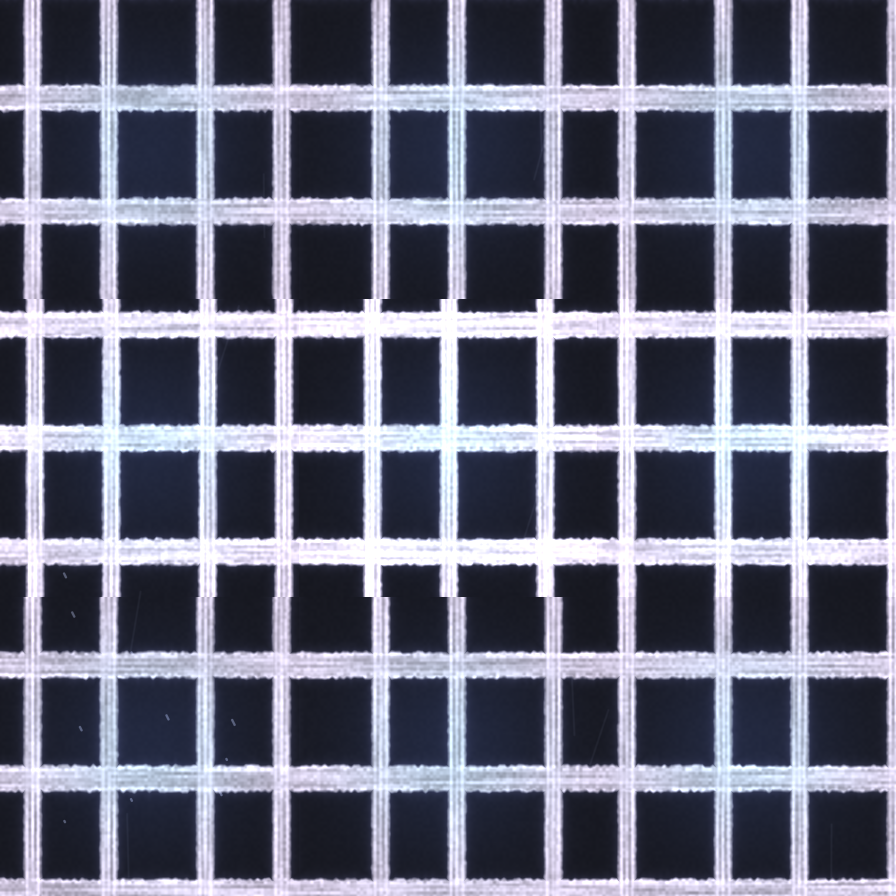
This pattern is drawn by a Shadertoy shader. Its source:

```glsl
float hash(vec2 p) {
    vec3 q = fract(p.xyx * vec3(0.1031, 0.1030, 0.0973));
    q += dot(q, q.yzx + 33.33);
    return fract((q.x + q.y) * q.z);
}

float noise(vec2 p) {
    vec2 i = floor(p), f = fract(p);
    f = f * f * (3.0 - 2.0 * f);
    return mix(mix(hash(i), hash(i + vec2(1, 0)), f.x),
               mix(hash(i + vec2(0, 1)), hash(i + vec2(1, 1)), f.x), f.y);
}

// Signed distance to the nearest line of an evenly spaced set
float repeatLine(float x, float period) {
    return (fract(x / period + 0.5) - 0.5) * period;
}

float segment(vec2 p, vec2 a, vec2 b) {
    vec2 ab = b - a;
    return length(p - a - ab * clamp(dot(p - a, ab) / dot(ab, ab), 0.0, 1.0));
}

// Faint scratches and small bright dust flecks on the dark glass
float wear(vec2 uv, float pixel) {
    float amount = 0.0;
    for (int i = 0; i < 12; i++) {
        float id = float(i);
        vec2 start = vec2(hash(vec2(id, 3.0)), hash(vec2(id, 8.0)));
        vec2 run = vec2(0.03 * hash(vec2(id, 5.0)) - 0.005, 0.07);
        float d = segment(uv, start, start + run);
        amount += 0.045 * (1.0 - smoothstep(0.0, 0.001 + pixel, d));

        vec2 fleck = vec2(0.07, 0.06) + vec2(0.2, 0.31) * vec2(hash(vec2(id, 21.0)), hash(vec2(id, 34.0)));
        d = segment(uv, fleck, fleck + vec2(-0.003, 0.006) * hash(vec2(id, 13.0)));
        amount += 0.3 * (1.0 - smoothstep(0.0005, 0.001 + pixel, d));
    }
    return amount;
}

void mainImage(out vec4 fragColor, in vec2 fragCoord) {
    vec2 uv = fragCoord / iResolution.xy;
    float pixel = 1.0 / min(iResolution.x, iResolution.y);

    // Three by three panels, each lit from its centre
    vec2 panel = floor(uv * 3.0);
    vec2 local = fract(uv * 3.0) - 0.5;
    float glow = exp(-8.0 * dot(local, local));
    bool midRow = panel.y == 1.0;
    bool midColumn = panel.x == 1.0;
    float gain = midRow ? (midColumn ? 1.16 : 1.07) : 0.95;

    // Small sideways misalignment between panels
    float shift = midColumn ? (midRow ? -0.006 : 0.003)
                            : (midRow && panel.x == 0.0 ? 0.0026 : 0.0);

    // Vertical bars come in alternating narrow and wide gaps
    float x = uv.x - shift;
    float first = repeatLine(x - 0.0365, 0.1927);
    float second = repeatLine(x - 0.1216, 0.1927);
    float acrossV = abs(first) < abs(second) ? first : second;
    float acrossH = repeatLine(1.0 - uv.y - 0.1094, 0.1266);

    // Ragged bar edges
    float grain = noise(uv * 270.0);
    float edgeV = abs(acrossV) - 0.0096 + 0.0012 * (noise(uv * vec2(90, 190)) - 0.5);
    float edgeH = abs(acrossH) - 0.0143 + 0.0030 * (noise(uv * vec2(240, 110) + 7.0) - 0.5);
    float soft = 0.0012 + pixel;
    float maskV = 1.0 - smoothstep(-soft, soft, edgeV);
    float maskH = 1.0 - smoothstep(-soft, soft, edgeH);

    // Lengthwise brush streaks and bright ridges
    float streakV = noise(vec2(x * 330.0, uv.y * 14.0));
    float streakH = noise(vec2(uv.x * 14.0, uv.y * 300.0) + 40.0);
    float ridgeV = cos(acrossV * 1010.0);
    float ridgeH = smoothstep(0.007, 0.012, abs(acrossH));
    float shadeV = 0.86 + 0.09 * ridgeV + 0.24 * (streakV - 0.5) + 0.14 * (grain - 0.5);
    float shadeH = 0.84 + 0.10 * ridgeH + 0.30 * (streakH - 0.5)
                 + (0.16 + 0.20 * ridgeH) * (grain - 0.5);
    float shade = mix(shadeH, shadeV, maskV * (1.0 - 0.5 * maskH));
    shade += 0.07 * maskV * maskH;

    // Dark cells with light bleeding from the bars
    vec3 color = mix(vec3(0.088, 0.092, 0.122), vec3(0.135, 0.16, 0.25), glow);
    float bleed = exp(-220.0 * max(min(edgeV, edgeH), 0.0));
    color += vec3(0.09, 0.09, 0.14) * bleed * gain;
    color += vec3(0.8, 0.85, 1.0) * wear(uv, pixel);
    color += 0.012 * (grain - 0.5);

    // Lilac bars turning pale blue towards each panel centre
    vec3 metal = mix(vec3(1.02, 0.97, 1.09), vec3(0.92, 1.01, 1.12), glow);
    color = mix(color, metal * shade * gain, max(maskV, maskH));
    fragColor = vec4(clamp(color, 0.0, 1.0), 1.0);
}
```
